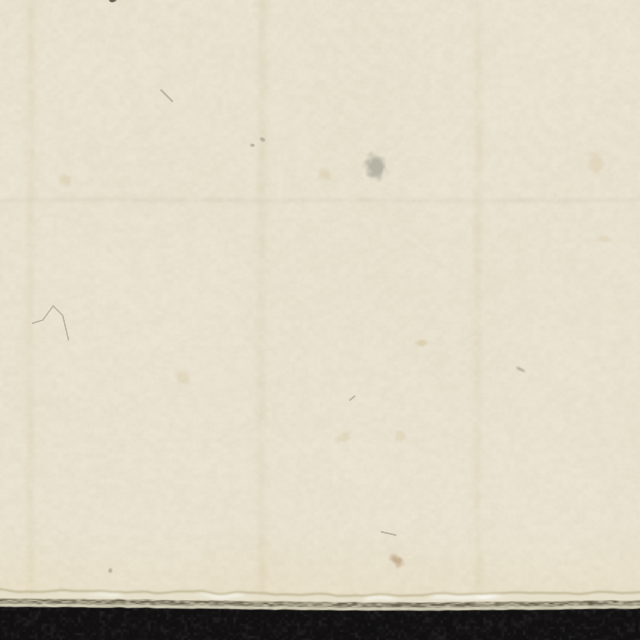
Give the GLSL for this texture, as a three.js fragment shader.

```glsl
// Aged cream paper with faint laid lines, small stains and stray fibres,
// ending in a worn, layered edge above a dark cloth strip.
// Built from value noise, soft ellipses, line segments and stacked bands.
varying vec2 vUv;

float hash(vec2 p) {
  return fract(sin(dot(p, vec2(127.1, 311.7))) * 43758.5453);
}

float noise(vec2 p) {
  vec2 i = floor(p), f = fract(p);
  f = f * f * (3.0 - 2.0 * f);
  return mix(mix(hash(i), hash(i + vec2(1, 0)), f.x),
             mix(hash(i + vec2(0, 1)), hash(i + vec2(1, 1)), f.x), f.y);
}

float fbm(vec2 p) {
  float sum = 0.0, amp = 0.5;
  for (int i = 0; i < 4; i++) {
    sum += amp * noise(p);
    p = mat2(1.6, 1.2, -1.2, 1.6) * p + 7.3;
    amp *= 0.5;
  }
  return sum;
}

// Gaussian band centred on zero
float band(float d, float width) {
  return exp(-d * d / (width * width));
}

// Soft rotated ellipse with a slightly ragged rim
float blot(vec2 p, vec2 centre, vec2 radius, float angle) {
  vec2 d = p - centre;
  float c = cos(angle), s = sin(angle);
  d = vec2(c * d.x + s * d.y, c * d.y - s * d.x) / radius;
  float r = length(d) + 0.5 * (noise(p * 150.0) - 0.5);
  return 1.0 - smoothstep(0.35, 1.25, r);
}

// Thin fibre between two points
float fibre(vec2 p, vec2 a, vec2 b, float width) {
  vec2 pa = p - a, ba = b - a;
  float t = clamp(dot(pa, ba) / dot(ba, ba), 0.0, 1.0);
  return 1.0 - smoothstep(0.2 * width, width, length(pa - ba * t));
}

vec3 paper(vec2 p) {
  vec3 col = vec3(0.910, 0.884, 0.812);
  float cloud = fbm(p * 7.0) - 0.47;
  float grain = fbm(p * vec2(105.0, 125.0)) - 0.47;
  float fine = noise(mat2(0.8, 0.6, -0.6, 0.8) * p * vec2(300.0, 240.0)) - 0.5;
  col += cloud * vec3(0.010, 0.013, 0.022);
  col += grain * vec3(0.034, 0.036, 0.046) + fine * 0.010;
  return col - vec3(0.004, 0.010, 0.026) * (1.0 - smoothstep(0.07, 0.2, p.y));
}

vec3 laidLines(vec3 col, vec2 p) {
  float wobble = 0.003 * (noise(vec2(p.y * 9.0, 2.0)) - 0.5);
  float x = p.x + wobble;
  float columns = band(x - 0.048, 0.007) + band(x - 0.409, 0.008) + band(x - 0.747, 0.007);
  float wear = 0.45 + 0.8 * noise(p * vec2(60.0, 45.0));
  col -= columns * wear * vec3(0.019, 0.024, 0.039);
  float row = band(p.y - 0.687 + 0.002 * (noise(vec2(p.x * 12.0, 5.0)) - 0.5), 0.0045);
  return col - row * (0.4 + 0.8 * noise(p * 40.0)) * vec3(0.028, 0.029, 0.030);
}

vec3 stains(vec3 col, vec2 p) {
  vec3 ochre = vec3(0.82, 0.74, 0.58);
  vec3 grey = vec3(0.69, 0.68, 0.63);
  vec3 brown = vec3(0.70, 0.59, 0.46);
  float faint = blot(p, vec2(0.102, 0.719), vec2(0.010), 0.0)
    + blot(p, vec2(0.508, 0.727), vec2(0.011), 0.0)
    + blot(p, vec2(0.930, 0.744), vec2(0.014, 0.018), 0.0)
    + blot(p, vec2(0.944, 0.626), vec2(0.014, 0.007), 0.0)
    + blot(p, vec2(0.286, 0.410), vec2(0.012), 0.0)
    + blot(p, vec2(0.538, 0.318), vec2(0.014, 0.010), 0.5)
    + blot(p, vec2(0.626, 0.319), vec2(0.009), 0.0)
    + 1.6 * blot(p, vec2(0.658, 0.464), vec2(0.010, 0.006), 0.0);
  col = mix(col, ochre, min(0.28 * faint, 0.6));
  col = mix(col, grey, 0.88 * blot(p, vec2(0.587, 0.739), vec2(0.016, 0.021), 0.2));
  return mix(col, brown, 0.65 * blot(p, vec2(0.620, 0.124), vec2(0.014, 0.008), -0.8));
}

vec3 fibres(vec3 col, vec2 p) {
  // Curled hair at the left
  float hair = fibre(p, vec2(0.051, 0.495), vec2(0.067, 0.500), 0.0018);
  hair = max(hair, fibre(p, vec2(0.067, 0.500), vec2(0.083, 0.522), 0.0018));
  hair = max(hair, fibre(p, vec2(0.083, 0.522), vec2(0.098, 0.507), 0.0018));
  hair = max(hair, fibre(p, vec2(0.098, 0.507), vec2(0.107, 0.469), 0.0020));
  // Loose strands and specks
  float strand = fibre(p, vec2(0.252, 0.859), vec2(0.269, 0.842), 0.0026);
  strand = max(strand, fibre(p, vec2(0.596, 0.169), vec2(0.618, 0.164), 0.0022));
  strand = max(strand, fibre(p, vec2(0.547, 0.375), vec2(0.554, 0.381), 0.0022));
  float speck = blot(p, vec2(0.813, 0.423), vec2(0.008, 0.004), -0.5)
    + blot(p, vec2(0.172, 0.108), vec2(0.004), 0.0)
    + blot(p, vec2(0.410, 0.782), vec2(0.005, 0.004), 0.0)
    + blot(p, vec2(0.395, 0.773), vec2(0.004, 0.003), 0.0);
  col = mix(col, vec3(0.59, 0.57, 0.49), 0.55 * max(hair, strand) + 0.55 * min(speck, 1.0));
  return mix(col, vec3(0.25, 0.23, 0.20), 0.8 * blot(p, vec2(0.176, 1.0), vec2(0.006, 0.004), 0.0));
}

// Layered sheet edge; d is the height above the dark strip
vec3 sheetEdge(vec3 col, vec2 p, float d) {
  float ragged = d + 0.005 * (noise(vec2(p.x * 32.0, 3.0)) - 0.5);
  float streak = noise(p * vec2(130.0, 420.0));
  col = mix(col, vec3(0.70, 0.66, 0.52), 0.55 * band(ragged - 0.025, 0.0025));
  col = mix(col, vec3(0.90, 0.88, 0.80), 0.8 * band(ragged - 0.018, 0.004));
  float glint = smoothstep(0.62, 0.85, noise(vec2(p.x * 17.0, 8.0)));
  glint = max(0.6 * glint, band(p.x - 0.757, 0.024));
  col = mix(col, vec3(0.97, 0.97, 0.94), glint * band(ragged - 0.020, 0.004));
  vec3 layers = mix(vec3(0.38, 0.36, 0.29), vec3(0.74, 0.71, 0.62), streak);
  col = mix(col, layers, 1.0 - smoothstep(0.011, 0.015, d));
  return mix(col, vec3(0.85, 0.84, 0.75), 0.85 * band(d - 0.003, 0.0028));
}

void main() {
  vec2 p = vUv;
  float rim = 0.0515 - 0.0060 * smoothstep(0.0, 0.65, p.x) + 0.003 * smoothstep(0.65, 1.0, p.x);
  float d = p.y - rim + 0.0012 * (noise(vec2(p.x * 70.0, 1.0)) - 0.5);
  vec3 sheet = fibres(stains(laidLines(paper(p), p), p), p);
  sheet = sheetEdge(sheet, p, d);
  vec3 cloth = vec3(0.068, 0.062, 0.066) + 0.07 * pow(noise(p * 210.0), 3.0);
  gl_FragColor = vec4(mix(cloth, sheet, smoothstep(-0.0015, 0.0015, d)), 1.0);
}
```
